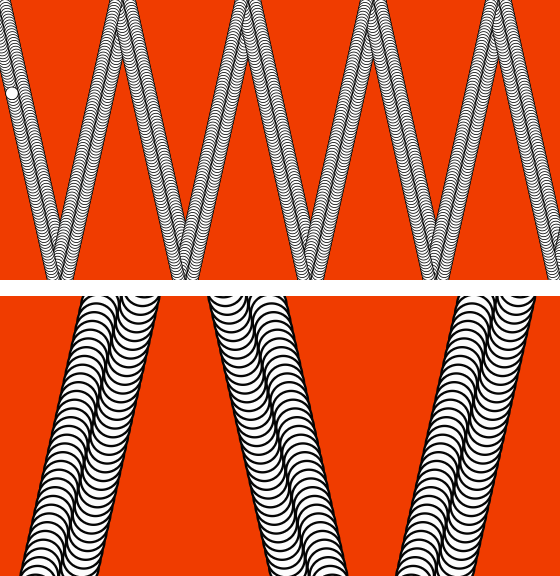
Top: the whole. Bottom: its middle third, enlarged.
This pattern is drawn by a Shadertoy shader. Its source:

```glsl
// Two zigzag tubes on orange, each the trail left by a bouncing outlined disc.
// Every pixel paints the few trail discs near it in travel order, so overlaps,
// crescents and corners all follow from the stacking. Units: canvas height = 1.

#define PERIOD 0.4473          // width of one full zigzag
#define FIRST_PEAK -0.0090     // x of the leftmost peak of the pair
#define TRAIL_GAP 0.0458       // horizontal distance between the two trails
#define STEPS_PER_LEG 96.0     // discs stamped from top to bottom
#define DISC_RADIUS 0.0238     // outer radius, outline included
#define OUTLINE 0.0028         // outline width
#define BALL_STEP 32.0         // place of the topmost disc on the left trail
#define ORANGE vec3(0.943, 0.237, 0.0)
#define PAPER vec3(0.99)
#define INK vec3(0.02)

const int REACH = 12; // discs on either side that can touch a pixel

// Centre of a stamped disc: steady in x, triangle wave in y.
vec2 discCentre(float stepIndex, float startX) {
    float leg = stepIndex / STEPS_PER_LEG;
    return vec2(startX + 0.5 * PERIOD * leg, abs(mod(leg, 2.0) - 1.0));
}

// Antialiased coverage of a signed distance.
float coverage(float dist, float pixel) {
    return clamp(0.5 - dist / pixel, 0.0, 1.0);
}

// Paint one filled disc with an ink outline over the colour below.
vec3 paintDisc(vec3 below, vec2 p, vec2 centre, float pixel) {
    float dist = length(p - centre) - DISC_RADIUS;
    vec3 face = mix(INK, PAPER, coverage(dist + OUTLINE, pixel));
    return mix(below, face, coverage(dist, pixel));
}

// Paint a trail; heading is +1 for left to right, -1 for right to left.
vec3 paintTrail(vec3 below, vec2 p, float startX, float heading, float pixel) {
    float stepWidth = 0.5 * PERIOD / STEPS_PER_LEG;
    float nearest = floor((p.x - startX) / stepWidth + 0.5);
    vec3 colour = below;
    for (int i = -REACH; i <= REACH; i++) {
        float stepIndex = nearest + heading * float(i);
        colour = paintDisc(colour, p, discCentre(stepIndex, startX), pixel);
    }
    return colour;
}

void mainImage(out vec4 fragColor, in vec2 fragCoord) {
    float pixel = 1.0 / iResolution.y;
    vec2 p = fragCoord * pixel;
    float leftStart = FIRST_PEAK - 0.5 * TRAIL_GAP;
    float rightStart = FIRST_PEAK + 0.5 * TRAIL_GAP;

    // Outward trail first, returning trail above it.
    vec3 colour = paintTrail(ORANGE, p, rightStart, 1.0, pixel);
    colour = paintTrail(colour, p, leftStart, -1.0, pixel);

    // The disc itself, whole, on top.
    colour = paintDisc(colour, p, discCentre(BALL_STEP, leftStart), pixel);

    fragColor = vec4(colour, 1.0);
}
```
